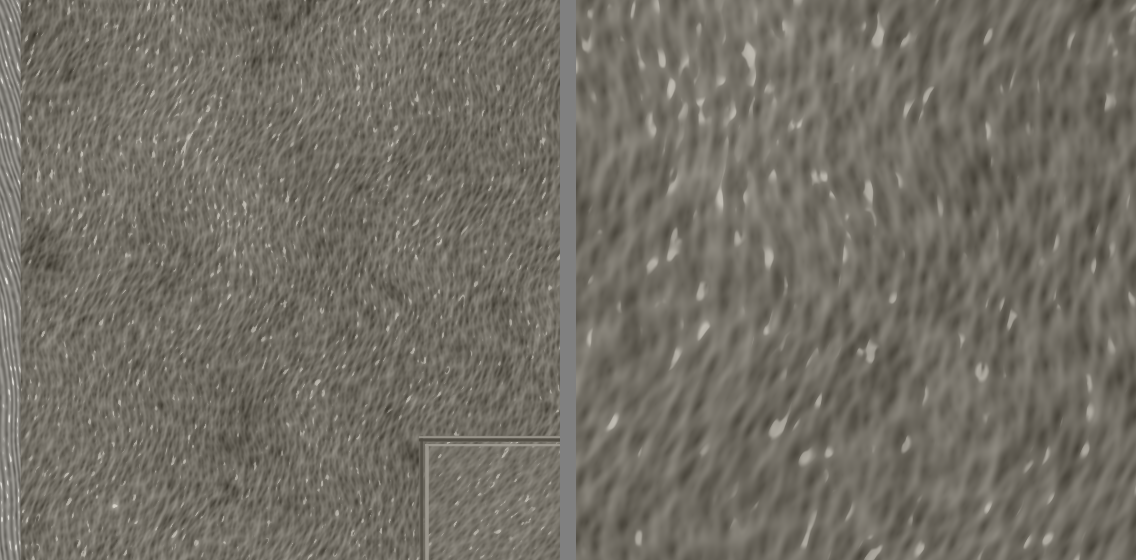
Left, the full canvas; right, a detail of the centre.
This texture is drawn by a WebGL 2 fragment shader. Its source:

```glsl
#version 300 es
precision highp float;
// Weathered grey-brown leather-like surface: leaning oval pits lit from the upper left,
// with dark stains and glints, a wood-grained strip at the left and a framed corner panel.
// Relief is the slope of smooth cellular noise; stains and glints are random cell blobs.
uniform vec2 u_resolution;
out vec4 fragColor;

vec3 hash3(vec2 p) {
    vec3 q = fract(p.xyx * vec3(0.1031, 0.1030, 0.0973));
    q += dot(q, q.yxz + 33.33);
    return fract((q.xxy + q.yzz) * q.zyx);
}

// x: smooth distance to the nearest cell point, y: sum of random signed blobs
vec2 cells(vec2 p) {
    vec2 cell = floor(p), f = fract(p);
    float nearness = 0.0, blobs = 0.0;
    for (int j = -1; j <= 1; j++)
        for (int i = -1; i <= 1; i++) {
            vec2 o = vec2(i, j);
            vec3 h = hash3(cell + o + 50.0);
            vec2 d = o + 0.1 + 0.8 * h.xy - f;
            nearness += exp(-10.0 * length(d));
            blobs += (2.0 * h.z - 1.0) * exp(-6.0 * dot(d, d));
        }
    return vec2(-log(nearness) / 10.0, blobs);
}

// Pit coordinates: a wavering lean on the main sheet, a diagonal in the panel
vec2 leaning(vec2 uv, float panel) {
    vec2 sheet = uv;
    sheet.x -= 0.16 * uv.y;
    sheet.x += 0.010 * sin(17.0 * uv.y + 6.0 * uv.x) + 0.004 * sin(41.0 * uv.y - 19.0 * uv.x);
    sheet.y += 0.006 * sin(29.0 * uv.x + 8.0 * uv.y);
    vec2 diagonal = mat2(0.77, 0.64, -0.64, 0.77) * uv;
    return mix(sheet, diagonal, panel);
}

float height(vec2 uv, float panel) {
    vec2 q = leaning(uv, panel);
    return cells(q * vec2(76.0, 43.0)).x + 0.4 * cells(q * vec2(145.0, 72.0) + 9.0).x;
}

// Soft-edged line of half width w centred on c
float band(float x, float c, float w) {
    float e = 0.8 / u_resolution.y;
    return 1.0 - smoothstep(w - e, w + e, abs(x - c));
}

// Tone of the wood grain in the left strip
float woodTone(vec2 uv) {
    float bend = 0.2 * uv.y * uv.y + 0.006 * sin(11.0 * uv.y) + 0.002 * sin(37.0 * uv.y);
    float across = uv.x + bend;
    float grain = sin(680.0 * across + 1.2 * sin(150.0 * across));
    float fleck = cells(vec2(across * 160.0, uv.y * 75.0)).y;
    return 0.52 + 0.085 * grain + 0.07 * fleck
         + 0.2 * smoothstep(0.2, 0.7, fleck) * smoothstep(0.0, 0.9, grain);
}

void main() {
    vec2 uv = gl_FragCoord.xy / u_resolution;
    float soft = 0.8 / u_resolution.y;

    // Distances inward from the panel's left and top edges
    float inX = uv.x - 0.748, inY = 0.222 - uv.y;
    float panel = step(0.012, inX) * step(0.012, inY);

    // Pits and their lit slopes
    vec2 toLight = vec2(0.0017, -0.0011);
    float ahead = height(uv + toLight, panel), behind = height(uv - toLight, panel);
    float relief = ahead - behind;
    float pit = 0.5 * (ahead + behind) - 0.56;
    vec2 q = leaning(uv, panel);
    float mottle = cells(q * vec2(62.0, 38.0) + 21.0).y;
    float tone = 0.447 + (0.2 * relief + 0.11 * pit + 0.055 * mottle) * (1.0 - 0.25 * panel);

    // Broad patches and clustered stains
    float broad = cells(uv * vec2(6.0, 5.0) + 3.0).y;
    float spots = cells(q * vec2(32.0, 25.0) + 13.0).y;
    float stain = smoothstep(0.4, 0.95, 0.85 * spots + 0.7 * broad);
    tone -= 0.03 * broad + 0.085 * stain * (1.0 - panel);
    tone += 0.012 * sin(5.0 * uv.x + 2.0 * sin(4.0 * uv.y)) + 0.03 * panel;
    tone -= 0.035 * exp(-45.0 * max(uv.x - 0.037, 0.0));

    // Glints on the bright rims
    float sparkle = cells(q * vec2(92.0, 58.0) + 37.0).y;
    tone += 0.19 * smoothstep(0.06, 0.22, relief) * smoothstep(0.22, 0.65, sparkle - 0.3 * broad);

    // Frame: a light and dark pair on top, dark at the side, a light inner edge
    float below = smoothstep(-soft, soft, inY), beside = smoothstep(-soft, soft, inX);
    float inner = step(0.011, inX) * step(0.014, inY);
    float rail = below * beside * (1.0 - panel);
    tone = mix(tone, 0.44, 0.7 * rail);
    tone = mix(tone, 0.32, 0.85 * below * band(inX, 0.005, 0.0025));
    tone = mix(tone, 0.31, 0.9 * beside * band(inY, 0.0075, 0.0027));
    tone = mix(tone, 0.59, beside * band(inY, 0.0025, 0.0018));
    float innerEdge = max(band(inX, 0.0145, 0.0033), band(inY, 0.0165, 0.0024));
    tone = mix(tone, 0.63, 0.9 * inner * innerEdge);

    // Left strip
    float strip = 1.0 - smoothstep(0.037 - soft, 0.037 + soft, uv.x);
    tone = mix(tone, woodTone(uv), strip);

    // Warm grey, a little more neutral in the strip
    vec3 colour = tone - vec3(0.0, 0.016, 0.053) * (1.0 - 0.4 * strip);
    fragColor = vec4(clamp(colour, 0.0, 1.0), 1.0);
}
```
